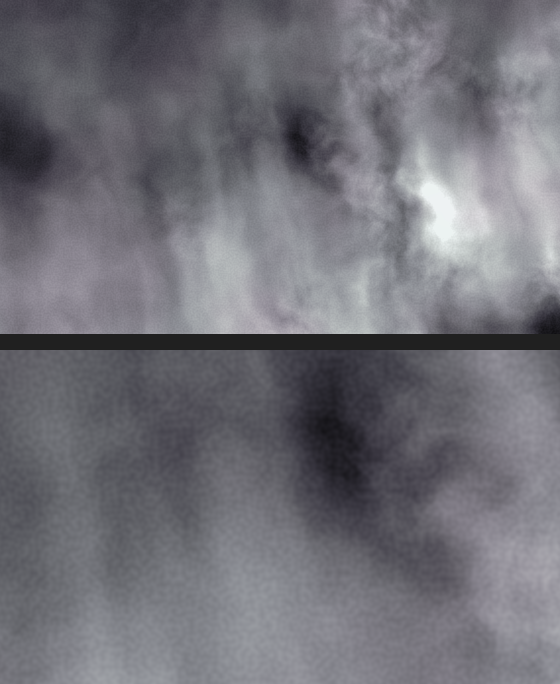
Top: the whole. Bottom: its middle third, enlarged.
Write a Shadertoy shader that draws this texture.

```glsl
const float SKY_TONE = 0.285;        // tone at the upper left
const float RIGHT_LIFT = 0.16;       // brightening toward the right
const float LOW_LIFT = 0.22;         // brightening toward the bottom
const float PIVOT = 0.46;            // tone left unchanged by the contrast
const float CONTRAST = 1.13;
const float LEAN = 0.19;             // sideways slant of the streaks
const vec2 STREAK_SCALE = vec2(6.0, 1.5);
const float STREAK_CONTRAST = 0.24;
const float BILLOW_SCALE = 2.6;
const float BILLOW_CONTRAST = 0.16;
const float WISP_SCALE = 13.0;
const float WISP_CONTRAST = 0.16;
const float WARP = 0.045;
const float GRAIN_SCALE = 170.0;
const float GRAIN_CONTRAST = 0.042;
const vec3 SHADOW_TINT = vec3(1.0, 0.95, 1.14);
const vec3 MID_TINT = vec3(1.0, 0.99, 1.05);
const vec3 LIGHT_TINT = vec3(1.0, 1.005, 1.01);
const vec3 VIOLET = vec3(1.015, 0.99, 1.01);
const vec3 TEAL = vec3(0.985, 1.01, 1.0);

// Random gradient for a lattice cell
vec2 cellGradient(vec2 cell) {
    uvec2 q = uvec2(ivec2(cell)) * uvec2(1597u, 3571u);
    uint h = (q.x ^ q.y) * 374761u;
    h = (h ^ (h >> 13u)) * 668265u;
    h ^= h >> 15u;
    float angle = float(h & 65535u) / 65536.0 * 6.28319;
    return vec2(cos(angle), sin(angle));
}

float gradientNoise(vec2 p) {
    vec2 i = floor(p), f = p - i;
    vec2 u = f * f * f * (f * (f * 6.0 - 15.0) + 10.0);
    vec2 e = vec2(1.0, 0.0);
    float a = dot(cellGradient(i), f);
    float b = dot(cellGradient(i + e.xy), f - e.xy);
    float c = dot(cellGradient(i + e.yx), f - e.yx);
    float d = dot(cellGradient(i + e.xx), f - e.xx);
    return mix(mix(a, b, u.x), mix(c, d, u.x), u.y);
}

float fbm(vec2 p, float gain) {
    float sum = 0.0, amp = 1.0;
    for (int i = 0; i < 4; i++) {
        sum += amp * gradientNoise(p);
        p = mat2(1.92, 0.56, -0.56, 1.92) * p + 17.3;
        amp *= gain;
    }
    return sum;
}

// Streaks keep their direction through every octave
float streaks(vec2 p) {
    float sum = 0.0, amp = 1.0;
    for (int i = 0; i < 3; i++) {
        sum += amp * gradientNoise(p);
        p = p * vec2(2.0, 1.9) + 9.7;
        amp *= 0.45;
    }
    return sum;
}

// Soft slanted mass of light or shade
float mass(vec2 uv, vec2 center, vec2 radius) {
    vec2 d = uv - center;
    d.x += 0.12 * d.y;
    d /= radius;
    return exp(-dot(d, d));
}

float lightMasses(vec2 uv) {
    float glow = 0.22 * mass(uv, vec2(0.785, 0.34), vec2(0.035, 0.09));
    float shaft = 0.17 * mass(uv, vec2(0.765, 0.46), vec2(0.05, 0.20));
    float haze = 0.13 * mass(uv, vec2(0.87, 0.33), vec2(0.09, 0.14));
    float puff = 0.15 * mass(uv, vec2(0.64, 0.14), vec2(0.07, 0.09));
    float upper = 0.10 * mass(uv, vec2(0.94, 0.82), vec2(0.05, 0.15));
    float bank = 0.09 * mass(uv, vec2(0.56, 0.82), vec2(0.12, 0.16));
    return glow + shaft + haze + puff + upper + bank;
}

float darkMasses(vec2 uv) {
    float edge = 0.17 * mass(uv, vec2(0.01, 0.53), vec2(0.065, 0.16));
    float clump = 0.18 * mass(uv, vec2(0.565, 0.55), vec2(0.028, 0.10));
    float hollow = 0.16 * mass(uv, vec2(0.69, 0.62), vec2(0.04, 0.12));
    float veil = 0.10 * mass(uv, vec2(0.36, 0.67), vec2(0.12, 0.16));
    float corner = 0.55 * mass(uv, vec2(0.98, -0.01), vec2(0.17, 0.11));
    return edge + clump + hollow + veil + corner;
}

void mainImage(out vec4 fragColor, in vec2 fragCoord) {
    vec2 uv = fragCoord / iResolution.xy;
    vec2 p = fragCoord / iResolution.y;

    // Turbulent drift of the cloud
    vec2 drift = WARP * vec2(fbm(p * 4.0 + 3.1, 0.5), fbm(p * 4.0 + 41.7, 0.5));
    vec2 q = p + drift;
    vec2 slanted = vec2(q.x + LEAN * q.y, q.y);

    // Broad light, then streaks and billows
    float tone = SKY_TONE + RIGHT_LIFT * uv.x + LOW_LIFT * (1.0 - uv.y);
    float liveliness = smoothstep(0.15, 0.65, uv.x + 0.2 * (1.0 - uv.y));
    float streakShare = mix(0.2, 1.0, liveliness) * mix(1.0, 0.5, smoothstep(0.55, 0.9, uv.y));
    tone += STREAK_CONTRAST * streakShare * streaks(slanted * STREAK_SCALE + 5.3);
    tone += BILLOW_CONTRAST * fbm(q * BILLOW_SCALE + 23.0, 0.45);
    tone += lightMasses(uv + drift) - darkMasses(uv + drift * 1.4);
    tone = PIVOT + CONTRAST * (tone - PIVOT);

    // Crisp wisps gather in scattered places
    float gather = smoothstep(-0.1, 0.4, gradientNoise(p * 3.0 + 61.0));
    gather = max(gather, mass(uv, vec2(0.58, 0.55), vec2(0.06, 0.13)));
    gather = max(gather, mass(uv, vec2(0.76, 0.24), vec2(0.12, 0.14)));
    tone += WISP_CONTRAST * mix(0.15, 1.0, gather * liveliness) * fbm(q * WISP_SCALE, 0.55);
    tone += GRAIN_CONTRAST * gradientNoise(p * GRAIN_SCALE);
    tone = clamp(tone, 0.05, 0.94);

    // Cool shadows, neutral lights and faint colour drift
    vec3 tint = mix(SHADOW_TINT, MID_TINT, smoothstep(0.15, 0.42, tone));
    tint = mix(tint, LIGHT_TINT, smoothstep(0.5, 0.8, tone));
    tint *= mix(VIOLET, TEAL, smoothstep(-0.4, 0.4, fbm(p * 2.2 + 80.0, 0.5)));
    fragColor = vec4(clamp(tone * tint, 0.0, 1.0), 1.0);
}
```
